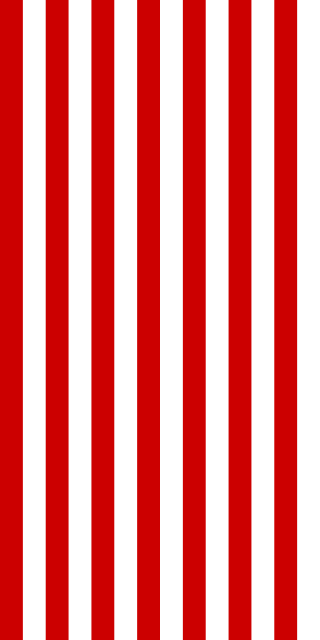
Give the GLSL for this pattern, as a WebGL 1 fragment shader.

```glsl
precision highp float;

// Upright red and white stripes of equal width, seven pairs across.
// A signed distance to the nearest stripe edge, measured in periods,
// is turned into pixel coverage so that the edges stay smooth.

uniform vec2 u_resolution;

const float PAIRS = 7.0;
const float RED_SHARE = 0.5;
const vec3 RED = vec3(0.8, 0.0, 0.0);
const vec3 WHITE = vec3(1.0);

// Signed distance to a band filling the first share of each period;
// negative inside the band.
float bandDistance(float x, float share) {
  float fromCentre = abs(fract(x - 0.5 * share + 0.5) - 0.5);
  return fromCentre - 0.5 * share;
}

// Share of a pixel that lies inside the shape.
float coverage(float distanceToEdge, float pixelSize) {
  return clamp(0.5 - distanceToEdge / pixelSize, 0.0, 1.0);
}

void main() {
  float x = gl_FragCoord.x / u_resolution.x * PAIRS;
  float pixelSize = PAIRS / u_resolution.x;

  float red = coverage(bandDistance(x, RED_SHARE), pixelSize);
  gl_FragColor = vec4(mix(WHITE, RED, red), 1.0);
}
```
